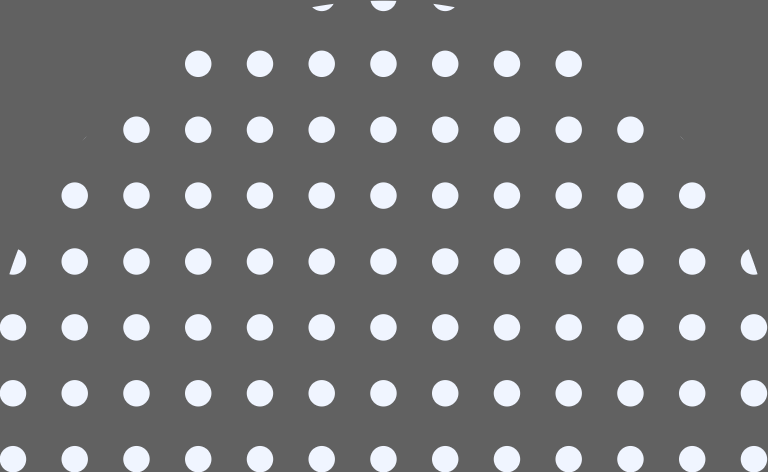
Give the GLSL for this pattern, as a Shadertoy shader.

```glsl
// A grid of pale dots on grey, trimmed by one large disc.
#define CENTER vec2(0.4993, 0.1025)
#define PITCH vec2(0.0804, 0.0858)
#define DOT_RADIUS 0.0172
#define DISC_RADIUS 0.5112
#define GREY vec3(0.38)
#define PALE_BLUE vec3(0.94, 0.96, 1.0)

// Signed distance to a circle around the origin
float circleDistance(vec2 p, float radius) {
    return length(p) - radius;
}

// Signed distance to the nearest dot of the grid
float dotGridDistance(vec2 p) {
    vec2 cell = (fract(p / PITCH + 0.5) - 0.5) * PITCH;
    return circleDistance(cell, DOT_RADIUS);
}

// Coverage of a shape, smoothed over one pixel
float coverage(float dist, float pixel) {
    return clamp(0.5 - dist / pixel, 0.0, 1.0);
}

void mainImage(out vec4 fragColor, in vec2 fragCoord) {
    // Canvas width is one unit; the middle dot is the origin
    float pixel = 1.0 / iResolution.x;
    vec2 p = fragCoord * pixel - CENTER;

    // Keep only the parts of the dots inside the disc
    float dots = coverage(dotGridDistance(p), pixel);
    float disc = coverage(circleDistance(p, DISC_RADIUS), pixel);

    fragColor = vec4(mix(GREY, PALE_BLUE, dots * disc), 1.0);
}
```
